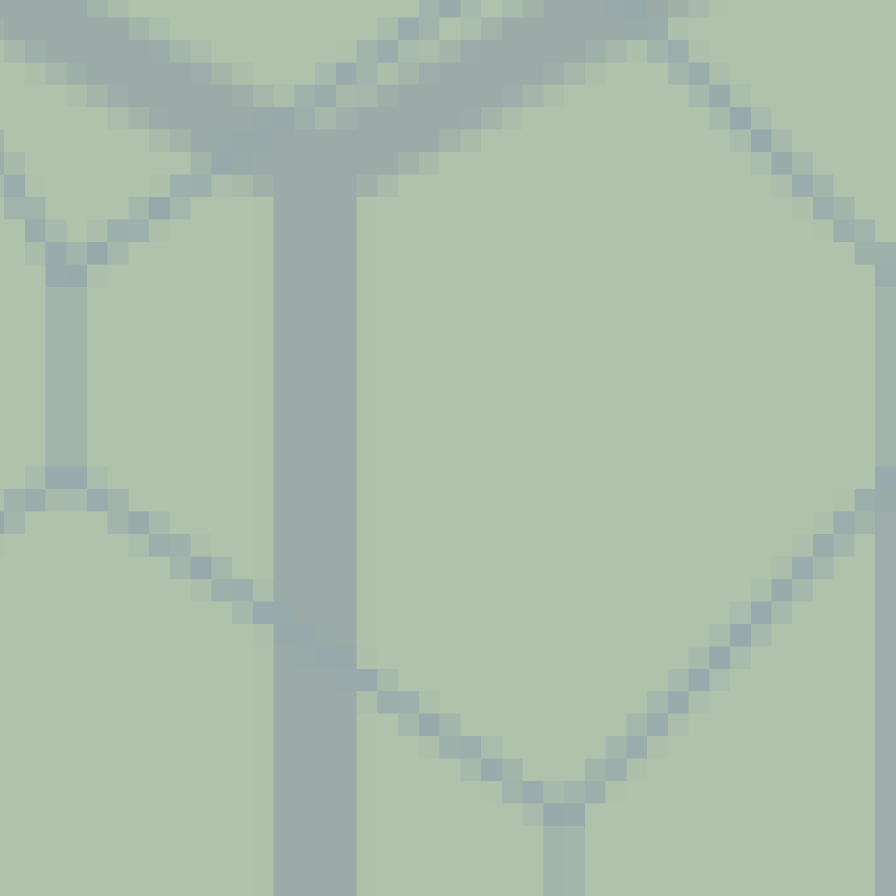
Give the GLSL for this pattern, as a WebGL 1 fragment shader.

```glsl
precision highp float;
// Enlarged pixel tile: wide hexagon bars crossed by thin hexagon outlines on pale green.

uniform vec2 u_resolution;

const vec3 GROUND = vec3(0.69, 0.76, 0.67);
const vec3 BAR = vec3(0.61, 0.67, 0.66);
const vec3 OUTLINE = vec3(0.59, 0.66, 0.67);

const vec2 CELL = vec2(0.02315, 0.02507);
const vec2 CELL_OFFSET = vec2(0.0045, 0.0029);
const float BAR_HALF = 0.0469;
const float OUTLINE_HALF = 0.0117;
const float SOFTNESS = 0.0234;

float segmentDistance(vec2 p, vec2 a, vec2 b) {
  vec2 ab = b - a;
  float t = clamp(dot(p - a, ab) / dot(ab, ab), 0.0, 1.0);
  return length(p - a - ab * t);
}

float coverage(float dist, float halfWidth, float softness) {
  return clamp(0.5 + (halfWidth - dist) / softness, 0.0, 1.0);
}

vec3 stroke(vec3 base, vec2 p, vec2 a, vec2 b) {
  float c = coverage(segmentDistance(p, a, b), OUTLINE_HALF, SOFTNESS);
  return mix(base, OUTLINE, c);
}

// Three wide bars meet at 120 degrees; the slanted ones have softer edges.
float barJoint(vec2 p, vec2 joint) {
  vec2 q = vec2(abs(p.x - joint.x), p.y - joint.y);
  float stem = segmentDistance(q, vec2(0.0), vec2(0.0, -2.0));
  float arm = segmentDistance(q, vec2(0.0), vec2(0.866, 0.5));
  return max(coverage(stem, BAR_HALF, SOFTNESS),
             coverage(arm, BAR_HALF, SOFTNESS * 1.4));
}

vec3 tileColor(vec2 uv) {
  // Every block takes the colour found at its centre.
  vec2 p = (floor((uv - CELL_OFFSET) / CELL) + 0.5) * CELL + CELL_OFFSET;

  vec3 color = mix(GROUND, BAR, barJoint(p, vec2(0.3516, 0.805)));
  float edgeBar = segmentDistance(p, vec2(1.0, 0.455), vec2(1.0, -0.1));
  color = mix(color, BAR, coverage(edgeBar, 0.0208, SOFTNESS));

  // Corners of the thin outlines.
  vec2 leftTop = vec2(0.074, 0.694);
  vec2 leftLow = vec2(0.074, 0.469);
  vec2 bottom = vec2(0.629, 0.0885);
  vec2 rightTop = vec2(1.0, 0.694);
  vec2 rightLow = vec2(1.0, 0.469);

  color = stroke(color, p, leftTop, vec2(-0.02, 0.844));
  color = stroke(color, p, leftTop, vec2(0.521, 1.01));
  color = stroke(color, p, leftTop, leftLow);
  color = stroke(color, p, leftLow, vec2(-0.02, 0.408));
  color = stroke(color, p, leftLow, bottom);
  color = stroke(color, p, bottom, vec2(0.629, -0.1));
  color = stroke(color, p, bottom, rightLow);
  color = stroke(color, p, rightLow, rightTop);
  color = stroke(color, p, rightTop, vec2(0.699, 0.993));
  return color;
}

void main() {
  // Four samples per pixel smooth the block edges.
  vec3 sum = vec3(0.0);
  for (int j = 0; j < 2; j++) {
    for (int i = 0; i < 2; i++) {
      vec2 jitter = vec2(float(i), float(j)) * 0.5 - 0.25;
      sum += tileColor((gl_FragCoord.xy + jitter) / u_resolution);
    }
  }
  gl_FragColor = vec4(sum * 0.25, 1.0);
}
```
